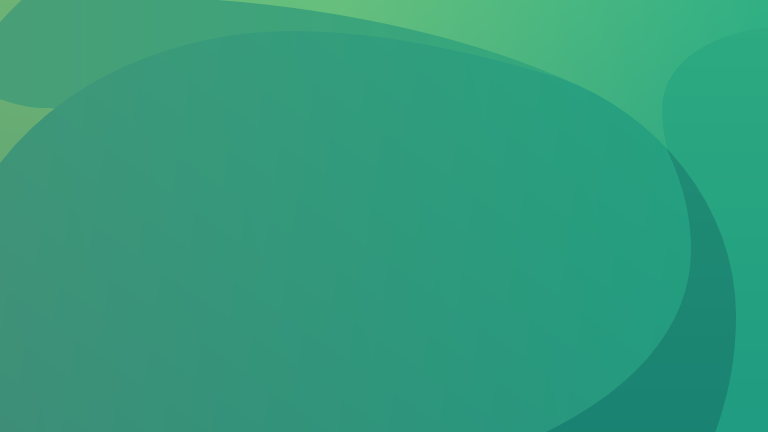
A WebGL 2 fragment shader for this background:

```glsl
#version 300 es
precision highp float;
// Overlapping smooth green blobs on a soft diagonal gradient.
// Outlines are chained cubic curves; each one yields a signed distance
// from the nearest edge and from the crossings of a ray to the top.

#define GRID_HEIGHT 432.0   // layout units from top to bottom
#define GRID_WIDTH 768.0    // layout units across at 16:9
#define CURVE_STEPS 16      // straight pieces per curve
#define LIGHT_X 340.0       // where the backdrop is brightest

uniform vec2 u_resolution;
out vec4 fragColor;

// Running state of an outline: squared edge distance and side (+1 outside).
const vec2 EMPTY = vec2(1e9, 1.0);

vec2 bezier(vec2 a, vec2 b, vec2 c, vec2 d, float t) {
    vec2 ab = mix(a, b, t), bc = mix(b, c, t), cd = mix(c, d, t);
    return mix(mix(ab, bc, t), mix(bc, cd, t), t);
}

// Adds one cubic curve to an outline.
void addCurve(inout vec2 state, vec2 p, vec2 a, vec2 b, vec2 c, vec2 d) {
    vec2 from = a;
    for (int i = 1; i <= CURVE_STEPS; i++) {
        vec2 to = i == CURVE_STEPS ? d : bezier(a, b, c, d, float(i) / float(CURVE_STEPS));
        vec2 edge = to - from, rel = p - from;
        vec2 gap = rel - edge * clamp(dot(rel, edge) / dot(edge, edge), 0.0, 1.0);
        state.x = min(state.x, dot(gap, gap));
        if ((from.x > p.x) != (to.x > p.x) && edge.y * rel.x / edge.x < rel.y)
            state.y = -state.y;
        from = to;
    }
}

float coverage(vec2 state, float pixel) {
    return clamp(0.5 - state.y * sqrt(state.x) / pixel, 0.0, 1.0);
}

// Leaf-shaped blob behind the main one, visible along the top left.
vec2 backBlob(vec2 p) {
    vec2 s = EMPTY;
    addCurve(s, p, vec2(-24, 55), vec2(-10, 30), vec2(10, 11), vec2(30, -8));
    addCurve(s, p, vec2(30, -8), vec2(60, -40), vec2(160, -10), vec2(218, 0));
    addCurve(s, p, vec2(218, 0), vec2(350, 10), vec2(480, 40), vec2(575, 84));
    addCurve(s, p, vec2(575, 84), vec2(400, 200), vec2(100, 112), vec2(50, 108));
    addCurve(s, p, vec2(50, 108), vec2(30, 109), vec2(10, 104), vec2(-24, 90));
    return s;
}

// Large blob, open below the canvas.
vec2 mainBlob(vec2 p) {
    vec2 s = EMPTY;
    addCurve(s, p, vec2(-12, 180), vec2(55, 78), vec2(180, 31), vec2(290, 31));
    addCurve(s, p, vec2(290, 31), vec2(380, 31), vec2(470, 51), vec2(560, 78));
    addCurve(s, p, vec2(560, 78), vec2(655, 112), vec2(736, 205), vec2(736, 315));
    addCurve(s, p, vec2(736, 315), vec2(736, 370), vec2(725, 410), vec2(703, 465));
    return s;
}

// Its lighter inner face, which leaves a dark crescent on the right.
vec2 innerFace(vec2 p) {
    vec2 s = EMPTY;
    addCurve(s, p, vec2(-48, -48), vec2(200, -48), vec2(600, -48), vec2(667, 150));
    addCurve(s, p, vec2(667, 150), vec2(684, 185), vec2(691, 220), vec2(691, 250));
    addCurve(s, p, vec2(691, 250), vec2(691, 325), vec2(635, 398), vec2(510, 448));
    return s;
}

// Faint bubble at the right edge.
vec2 sideBubble(vec2 p) {
    vec2 s = EMPTY;
    addCurve(s, p, vec2(790, 26), vec2(715, 28), vec2(662, 60), vec2(662, 110));
    addCurve(s, p, vec2(662, 110), vec2(662, 135), vec2(668, 160), vec2(690, 200));
    return s;
}

void main() {
    // Layout space: x to the right, y down from the top edge.
    float pixel = GRID_HEIGHT / u_resolution.y;
    vec2 p = vec2(gl_FragCoord.x, u_resolution.y - gl_FragCoord.y) * pixel;
    float across = p.x / GRID_WIDTH, down = p.y / GRID_HEIGHT;

    // Backdrop: lime at the top, teal toward the right and bottom.
    vec3 lime = vec3(0.40, 0.75, 0.49);
    vec3 color = mix(vec3(0.43, 0.70, 0.46), lime, smoothstep(0.0, LIGHT_X, p.x));
    color = mix(color, vec3(0.19, 0.69, 0.52),
                clamp((p.x - LIGHT_X) / (GRID_WIDTH - LIGHT_X), 0.0, 1.0));
    color -= vec3(0.08, 0.09, 0.02) * down;

    vec3 bubble = mix(vec3(0.18, 0.67, 0.50), vec3(0.12, 0.61, 0.505), down);
    color = mix(color, bubble, coverage(sideBubble(p), pixel));

    vec3 back = mix(vec3(0.285, 0.62, 0.465), vec3(0.20, 0.66, 0.495), across * 1.3);
    color = mix(color, back, coverage(backBlob(p), pixel));

    // Main blob: dark crescent with the lighter face laid over it.
    vec3 crescent = mix(vec3(0.14, 0.57, 0.46), vec3(0.10, 0.51, 0.445), down);
    vec3 face = mix(vec3(0.25, 0.585, 0.47), vec3(0.13, 0.635, 0.505), across);
    face -= vec3(0.01, 0.04, 0.005) * (down - 0.3);
    vec3 body = mix(crescent, face, coverage(innerFace(p), pixel));
    color = mix(color, body, coverage(mainBlob(p), pixel));

    fragColor = vec4(color, 1.0);
}
```
